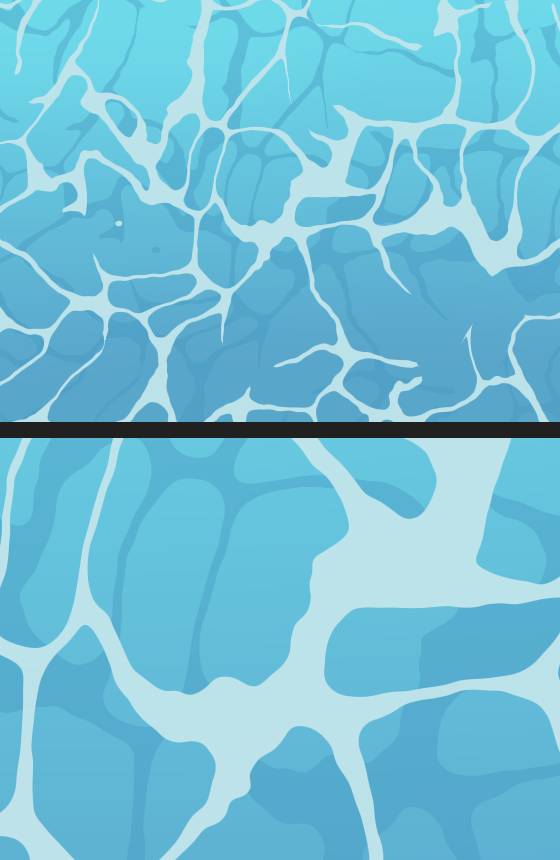
Top, the full canvas; bottom, a detail of the centre.
Reproduce this texture procedurally as a Shadertoy shader.

```glsl
const vec3 TOP_WATER = vec3(0.43, 0.85, 0.915);
const vec3 MID_WATER = vec3(0.39, 0.755, 0.86);
const vec3 DEEP_WATER = vec3(0.35, 0.65, 0.795);
const vec3 FOAM = vec3(0.755, 0.895, 0.92);
const vec3 SHADE = vec3(0.26, 0.59, 0.75);

const float CELLS_PER_HEIGHT = 5.2;
const vec2 SHADOW_SHIFT = vec2(0.088, -0.063);

vec2 hash22(vec2 p) {
    vec3 q = fract(p.xyx * vec3(0.1031, 0.1030, 0.0973));
    q += dot(q, q.yzx + 33.33);
    return fract((q.xx + q.yz) * q.zy);
}

// Two independent channels of smooth value noise
vec2 noise2(vec2 p) {
    vec2 cell = floor(p);
    vec2 f = fract(p);
    f = f * f * f * (f * (f * 6.0 - 15.0) + 10.0);
    vec2 low = mix(hash22(cell), hash22(cell + vec2(1.0, 0.0)), f.x);
    vec2 high = mix(hash22(cell + vec2(0.0, 1.0)), hash22(cell + 1.0), f.x);
    return mix(low, high, f.y);
}

// Bend the plane: broad curves plus a slight hand-drawn wobble
vec2 warp(vec2 p, float bend, float wobble) {
    vec2 curve = noise2(p * 0.95 + 17.0) - 0.5;
    vec2 ripple = noise2(p * 2.1 + 51.0) - 0.5;
    vec2 rough = noise2(p * 9.0 + 83.0) - 0.5;
    return p + bend * (curve + 0.3 * ripple) + wobble * rough;
}

// Smooth gap between nearest and other centres; rounding fills junctions
float cellBorder(vec2 p, float sharpness) {
    vec2 home = floor(p);
    float nearest = 10.0;
    float sum = 0.0;
    for (int y = -2; y <= 2; y++) {
        for (int x = -2; x <= 2; x++) {
            vec2 cell = home + vec2(x, y);
            float d = distance(p, cell + 0.04 + 0.92 * hash22(cell + 40.0));
            nearest = min(nearest, d);
            sum += exp(-sharpness * d);
        }
    }
    float others = sum * exp(sharpness * nearest) - 1.0;
    return -log(max(others, 0.0001)) / sharpness;
}

// Stroke width swells along the net and tapers into occasional gaps
float strokeWidth(vec2 p, float thickness) {
    float n = noise2(p * 1.3 + 7.0).x;
    float present = smoothstep(0.08, 0.26, n);
    return mix(-0.07, thickness, present) + 0.05 * (n - 0.5);
}

// Coverage of the light net, from 0 to 1
float waterNet(vec2 uv, float thickness) {
    vec2 p = uv * CELLS_PER_HEIGHT + 20.0;
    float d = cellBorder(warp(p, 1.0, 0.035), 10.0) - strokeWidth(p, thickness);
    float edge = clamp(fwidth(d), 0.0005, 0.06);
    return 1.0 - smoothstep(-0.6 * edge, 0.6 * edge, d);
}

// Vertical gradient with a soft uneven glow
vec3 waterColor(vec2 uv) {
    float height = uv.y + 0.12 * (noise2(uv * 2.0 + 5.0).x - 0.5);
    vec3 lower = mix(DEEP_WATER, MID_WATER, smoothstep(0.05, 0.6, height));
    return mix(lower, TOP_WATER, smoothstep(0.45, 1.0, height));
}

void mainImage(out vec4 fragColor, in vec2 fragCoord) {
    vec2 uv = fragCoord / iResolution.y;

    vec3 color = waterColor(uv);

    // Net shadow cast on the floor, then the net on the surface
    float shadow = waterNet(uv - SHADOW_SHIFT, 0.065);
    float foam = waterNet(uv, 0.058);
    color = mix(color, SHADE, 0.38 * shadow);
    color = mix(color, FOAM, 0.96 * foam);

    fragColor = vec4(color, 1.0);
}
```
